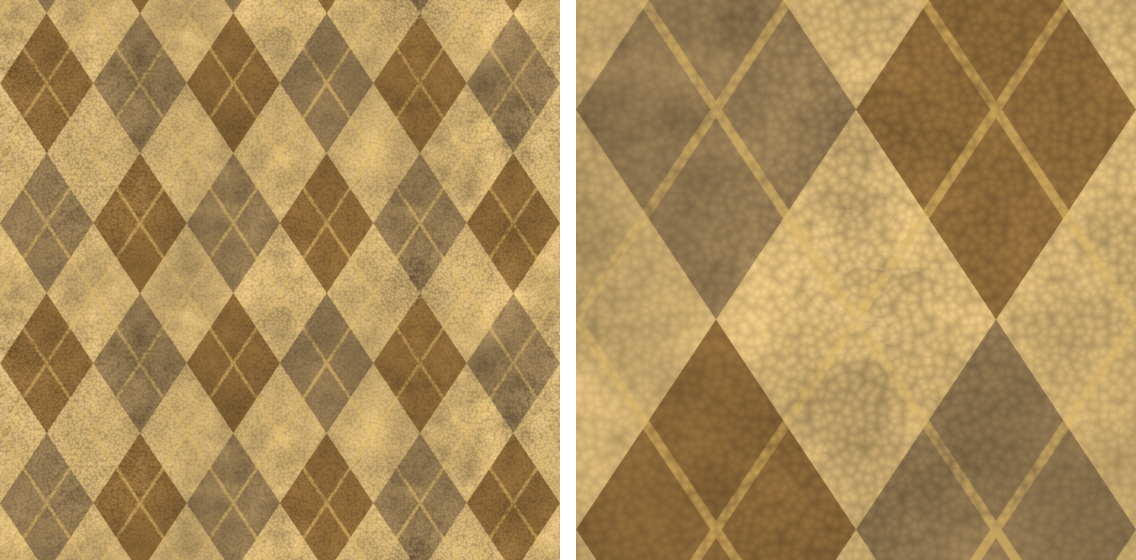
Left: the whole. Right: its middle third, enlarged.
This pattern is drawn by a WebGL 2 fragment shader. Its source:

```glsl
#version 300 es
precision highp float;
uniform vec2 u_resolution;
out vec4 fragColor;

const vec2 REPEATS = vec2(6.0, 4.0);        // dark diamonds across and up
const vec2 FIRST_CENTRE = vec2(0.5, 0.406); // in diamond units
const vec2 WEAR_REPEATS = vec2(1.0, 2.0);   // leather texture across and up
const float STITCH_WIDTH = 0.0056;
const float STITCH_OPACITY = 0.48;
const float GRAIN_CELLS = 180.0;
const float GRAIN_DEPTH = 0.20;
const float CREASE_CELLS = 20.0;
const float STAIN_DEPTH = 0.42;
const float TONE_SPREAD = 0.05;
const vec3 TAN = vec3(0.785, 0.665, 0.435);
const vec3 BROWN = vec3(0.525, 0.395, 0.215);
const vec3 GREY = vec3(0.545, 0.450, 0.305);
const vec3 STITCH = vec3(0.870, 0.725, 0.400);
const vec3 SCUFF = vec3(0.900, 0.780, 0.570);
const float PI = 3.14159265;

float hash(vec2 c) {
  vec3 q = fract(c.xyx * vec3(0.1031, 0.1030, 0.0973));
  q += dot(q, q.yzx + 33.33);
  return fract((q.x + q.y) * q.z);
}

// Value noise that wraps with the wear period
float valueNoise(vec2 p, float cells, float seed) {
  vec2 period = cells / WEAR_REPEATS;
  vec2 i = floor(p * cells), f = fract(p * cells);
  f = f * f * (3.0 - 2.0 * f);
  vec2 a = mod(i, period) + seed, b = mod(i + 1.0, period) + seed;
  return mix(mix(hash(a), hash(vec2(b.x, a.y)), f.x),
             mix(hash(vec2(a.x, b.y)), hash(b), f.x), f.y);
}

float layeredNoise(vec2 p, float cells, float seed) {
  float sum = 0.0, total = 0.0, weight = 1.0;
  for (int k = 0; k < 5; k++) {
    sum += weight * valueNoise(p, cells, seed);
    total += weight;
    weight *= 0.65;
    cells *= 2.0;
    seed += 17.0;
  }
  return sum / total;
}

// Distances to the nearest and second nearest cell points, wrapped
vec2 cellular(vec2 p, float cells) {
  vec2 period = cells / WEAR_REPEATS;
  vec2 i = floor(p * cells), f = fract(p * cells);
  vec2 nearest = vec2(8.0);
  for (int y = -1; y <= 1; y++) {
    for (int x = -1; x <= 1; x++) {
      vec2 o = vec2(x, y);
      vec2 c = mod(i + o, period);
      float d = length(o + vec2(hash(c + 5.0), hash(c + 71.0)) - f);
      nearest = d < nearest.x ? vec2(d, nearest.x) : vec2(nearest.x, min(nearest.y, d));
    }
  }
  return nearest;
}

void main() {
  vec2 p = gl_FragCoord.xy / u_resolution;
  float pixel = 1.0 / min(u_resolution.x, u_resolution.y);

  // Diagonal axes: whole numbers on stitches, halves on diamond edges
  vec2 q = p * REPEATS - FIRST_CENTRE;
  vec2 diagonal = vec2(q.x + q.y, q.x - q.y);
  float slope = length(REPEATS);
  vec2 id = round(diagonal);
  vec2 centre = mod(vec2(id.x + id.y, id.x - id.y) * 0.5, REPEATS / WEAR_REPEATS);
  float variation = hash(centre * 2.0 + 3.0);

  // Argyle diamonds
  vec2 side = clamp(cos(PI * diagonal) / (PI * slope * pixel * 0.7), -1.0, 1.0);
  float dark = 0.5 + 0.5 * side.x * side.y;
  float greyness = 0.5 + 0.5 * side.x;
  vec3 color = mix(TAN, mix(BROWN, GREY, greyness), dark);

  // Leather stains and pebbled grain
  float stain = layeredNoise(p, 12.0, 0.0) - 0.5;
  float patches = valueNoise(p, 8.0, 211.0);
  float mottling = layeredNoise(p, 32.0, 97.0);
  float grain = 0.47 - cellular(p, GRAIN_CELLS).x;
  float shade = stain * STAIN_DEPTH + (variation - 0.5) * TONE_SPREAD;
  shade += grain * GRAIN_DEPTH * mix(0.6, 1.5, patches);
  shade += (mottling - 0.5) * mix(0.15, 0.6, variation * mix(0.6, 1.0, dark * greyness));
  color *= 1.0 + shade;

  // Thin crossing stitches, rubbed unevenly
  vec2 toStitch = abs(diagonal - id) / slope;
  vec2 line = 1.0 - smoothstep(-pixel, pixel, toStitch - 0.5 * STITCH_WIDTH);
  float rubbed = clamp(0.95 + 1.6 * stain + 0.8 * grain, 0.4, 1.3);
  color = mix(color, STITCH, max(line.x, line.y) * STITCH_OPACITY * rubbed);

  // Pale flakes and fine creases in scattered patches
  float worn = smoothstep(0.55, 0.85, patches) * mix(0.3, 1.0, variation);
  float flakes = 1.0 - smoothstep(0.01, 0.045, abs(mottling - 0.53));
  vec2 bent = p + (vec2(mottling, stain + 0.5) - 0.5) * 0.06;
  vec2 cell = cellular(bent, CREASE_CELLS);
  float crease = 1.0 - smoothstep(0.02, 0.09, cell.y - cell.x);
  float scuff = worn * max(flakes * 0.65, crease * 0.5);
  color = mix(color, SCUFF, scuff * mix(1.0, 0.35, dark));

  fragColor = vec4(clamp(color, 0.0, 1.0), 1.0);
}
```
